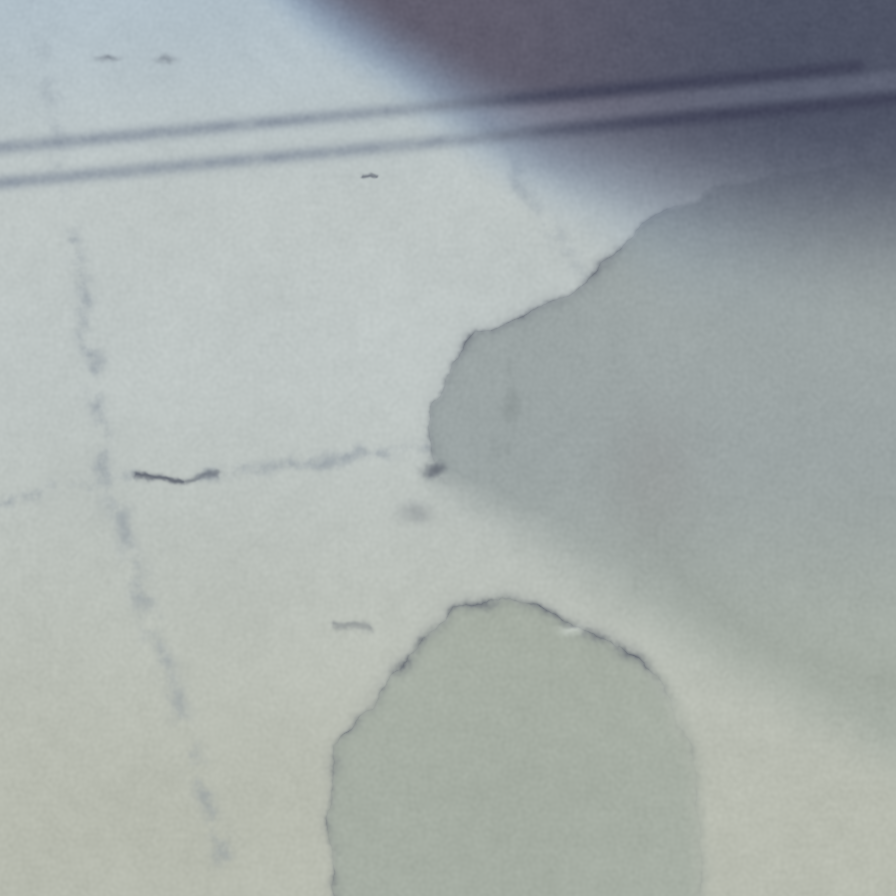
A three.js fragment shader for this texture:

```glsl
// Worn pale concrete with two cracked patches, faint joints, twin stripes and a corner shadow.
varying vec2 vUv;
const int CORNERS = 11;

vec2 hashGradient(vec2 cell) {
  vec2 h = vec2(dot(cell, vec2(127.1, 311.7)), dot(cell, vec2(269.5, 183.3)));
  return 2.0 * fract(sin(h) * 43758.5) - 1.0;
}

float gradientNoise(vec2 p) {
  vec2 i = floor(p), f = fract(p), e = vec2(1.0, 0.0);
  vec2 u = f * f * f * (f * (f * 6.0 - 15.0) + 10.0);
  float low = mix(dot(hashGradient(i), f), dot(hashGradient(i + e.xy), f - e.xy), u.x);
  float high = mix(dot(hashGradient(i + e.yx), f - e.yx), dot(hashGradient(i + e.xx), f - e.xx), u.x);
  return mix(low, high, u.y);
}

float fbm(vec2 p) {
  float sum = 0.0, amp = 0.5;
  for (int i = 0; i < 4; i++) {
    sum += amp * gradientNoise(p);
    p = p * 2.03 + 17.3;
    amp *= 0.5;
  }
  return sum;
}

float segmentDistance(vec2 p, vec2 a, vec2 b) {
  vec2 pa = p - a, ba = b - a;
  return length(pa - ba * clamp(dot(pa, ba) / dot(ba, ba), 0.0, 1.0));
}

// Soft line with a bell-shaped profile.
float stroke(vec2 p, vec2 a, vec2 b, float width) {
  float d = segmentDistance(p, a, b) / width;
  return exp(-d * d);
}

float blob(vec2 p, vec2 center, vec2 radius) {
  vec2 q = (p - center) / radius;
  return exp(-dot(q, q));
}

// Signed distance to a closed outline, negative inside.
float outlineDistance(vec2 p, vec2 v[CORNERS]) {
  float d = 10.0, side = 1.0;
  vec2 a = v[CORNERS - 1];
  for (int i = 0; i < CORNERS; i++) {
    vec2 b = v[i];
    d = min(d, segmentDistance(p, a, b));
    if ((a.y > p.y) != (b.y > p.y) && p.x < a.x + (b.x - a.x) * (p.y - a.y) / (b.y - a.y)) side = -side;
    a = b;
  }
  return side * d;
}

float largePatch(vec2 p) {
  vec2 v[CORNERS];
  v[0] = vec2(0.482, 0.473); v[1] = vec2(0.479, 0.544); v[2] = vec2(0.529, 0.627); v[3] = vec2(0.586, 0.646);
  v[4] = vec2(0.664, 0.692); v[5] = vec2(0.723, 0.753); v[6] = vec2(0.807, 0.792); v[7] = vec2(1.2, 0.87);
  v[8] = vec2(1.2, 0.04); v[9] = vec2(0.78, 0.27); v[10] = vec2(0.61, 0.388);
  return outlineDistance(p, v);
}

float smallPatch(vec2 p) {
  vec2 v[CORNERS];
  v[0] = vec2(0.39, -0.1); v[1] = vec2(0.362, 0.09); v[2] = vec2(0.378, 0.167); v[3] = vec2(0.449, 0.258);
  v[4] = vec2(0.508, 0.32); v[5] = vec2(0.56, 0.332); v[6] = vec2(0.625, 0.312); v[7] = vec2(0.723, 0.258);
  v[8] = vec2(0.757, 0.2); v[9] = vec2(0.777, 0.14); v[10] = vec2(0.79, -0.1);
  return outlineDistance(p, v);
}

// Faint joints: one upright, one level, one slanted.
float joints(vec2 p) {
  float upright = stroke(p, vec2(0.04, 1.0), vec2(0.085, 0.73), 0.011) * 0.5;
  upright = max(upright, stroke(p, vec2(0.085, 0.73), vec2(0.118, 0.47), 0.01));
  upright = max(upright, stroke(p, vec2(0.118, 0.47), vec2(0.25, 0.04), 0.012) * 0.8);
  float level = max(stroke(p, vec2(-0.02, 0.438), vec2(0.145, 0.468), 0.008),
                    stroke(p, vec2(0.22, 0.47), vec2(0.475, 0.502), 0.008));
  return max(max(upright, level), 0.7 * stroke(p, vec2(0.48, 0.96), vec2(0.65, 0.69), 0.01));
}

// Short dark marks on the ground.
float scuffs(vec2 p) {
  float s = 0.75 * stroke(p, vec2(0.15, 0.469), vec2(0.2, 0.464), 0.004);
  s = max(s, 0.45 * stroke(p, vec2(0.2, 0.464), vec2(0.24, 0.472), 0.004));
  s = max(s, 0.6 * stroke(p, vec2(0.404, 0.808), vec2(0.42, 0.802), 0.0025));
  s = max(s, 0.3 * stroke(p, vec2(0.37, 0.304), vec2(0.41, 0.298), 0.004));
  s = max(s, 0.4 * blob(p, vec2(0.12, 0.938), vec2(0.011, 0.004)));
  s = max(s, 0.35 * blob(p, vec2(0.185, 0.934), vec2(0.012, 0.005)));
  s = max(s, 0.65 * blob(p, vec2(0.484, 0.477), vec2(0.01, 0.008)));
  return max(s, 0.25 * blob(p, vec2(0.465, 0.427), vec2(0.016, 0.011)));
}

void main() {
  vec2 p = vUv;
  float broad = fbm(p * 6.0), fine = fbm(p * 40.0 + 8.0);
  vec2 ragged = p + 0.02 * vec2(fbm(p * 26.0), fbm(p * 26.0 + 40.0));
  float wear = smoothstep(-0.2, 0.3, fbm(p * 32.0 + 3.0));

  // Pale ground, cool above and warm below.
  vec3 color = mix(vec3(0.72, 0.735, 0.69), vec3(0.745, 0.775, 0.77), smoothstep(0.05, 0.65, p.y));
  color = mix(color, vec3(0.69, 0.75, 0.79), smoothstep(0.75, 1.05, p.y)) + 0.04 * broad + 0.035 * fine;
  color = mix(color, vec3(0.5, 0.54, 0.59), 0.5 * wear * joints(ragged));

  // Patch fills: crisp upper rims and feathered lower edges.
  float large = largePatch(ragged), small = smallPatch(ragged);
  float feather = mix(0.045, 0.005, smoothstep(0.42, 0.5, p.y));
  vec3 fill = mix(vec3(0.66, 0.69, 0.655), vec3(0.61, 0.645, 0.645), smoothstep(0.22, 0.52, p.y));
  fill -= 0.03 * blob(p, vec2(0.73, 0.47), vec2(0.05, 0.07)) * vec3(0.6, 1.0, 1.0);
  float sweep = abs(length(p - vec2(1.03, 0.6)) - 0.36 + 0.03 * broad);
  fill -= 0.025 * exp(-sweep * 35.0) * smoothstep(0.5, 0.38, p.y);
  fill -= 0.05 * wear * stroke(ragged, vec2(0.578, 0.6), vec2(0.558, 0.49), 0.012);
  color = mix(color, fill + 0.03 * (broad + fine), smoothstep(feather, -feather, large));
  feather = mix(0.006, 0.02, smoothstep(0.7, 0.76, p.x));
  color = mix(color, vec3(0.65, 0.68, 0.64) + 0.03 * (broad + fine), smoothstep(feather, -feather, small));

  // Broken dark rims, scuffs and a bright chip.
  float rim = exp(-abs(large) * 260.0) * smoothstep(0.45, 0.49, p.y) * smoothstep(0.8, 0.66, p.x);
  rim *= (0.3 + 0.5 * wear) * (0.55 + 0.45 * smoothstep(0.59, 0.64, p.y));
  float lip = exp(-abs(small) * 240.0) * mix(0.25, 1.0, smoothstep(0.75, 0.71, p.x));
  lip *= (0.25 + 0.55 * wear) * (0.6 + 0.4 * smoothstep(0.1, 0.28, p.y));
  color = mix(color, vec3(0.32, 0.34, 0.39), max(max(rim, lip), scuffs(ragged)));
  color += 0.14 * blob(ragged, vec2(0.637, 0.299), vec2(0.012, 0.004));

  // Corner shadow, sharp and blue at its left end, wide toward the right.
  float spread = mix(0.05, 0.12, smoothstep(0.4, 1.0, p.x));
  float depth = p.y - 0.755 - 0.61 * pow(1.0 - p.x, 2.0) + 0.02 * broad;
  float shade = smoothstep(-spread, spread, depth);
  float fringe = smoothstep(-1.6 * spread, 0.0, depth) * smoothstep(1.0, 0.5, p.x);
  color = mix(color, vec3(0.42, 0.52, 0.66), 0.5 * fringe);
  vec3 shadow = mix(vec3(0.38, 0.37, 0.43), vec3(0.31, 0.33, 0.4), smoothstep(0.5, 0.9, p.x));
  color = mix(color, shadow + 0.04 * fine, shade);

  // Twin stripes with a lighter gap between them.
  float stripes = max(stroke(p, vec2(-0.1, 0.8255), vec2(0.957, 0.926), 0.008),
                      stroke(p, vec2(-0.1, 0.7865), vec2(1.1, 0.899), 0.008));
  color += 0.06 * shade * smoothstep(0.018, 0.004, abs(p.y - 0.815 - 0.095 * p.x));
  vec3 paint = mix(vec3(0.53, 0.57, 0.62), vec3(0.25, 0.26, 0.34), shade);
  color = mix(color, paint, stripes * clamp(0.72 + 0.1 * shade + 0.6 * fine, 0.0, 1.0));

  gl_FragColor = vec4(clamp(color + 0.025 * gradientNoise(p * 170.0), 0.0, 1.0), 1.0);
}
```
